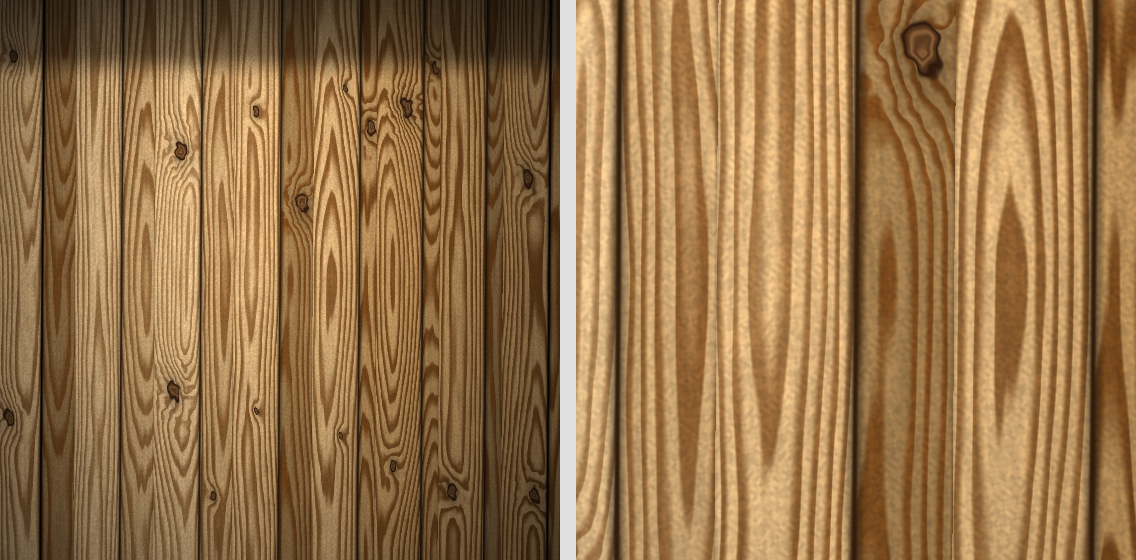
Left: the whole. Right: its middle third, enlarged.
Reproduce this texture procedurally as a WebGL 2 fragment shader.

```glsl
#version 300 es
precision highp float;

uniform vec2 u_resolution;
out vec4 fragColor;

const float LEFT_PITCH = 0.1415;
const float RIGHT_PITCH = 0.113;
const float FIRST_GAP = 0.079;
const float PITCH_CHANGE = 0.645;
const float WIDE_STRIP = 0.083;

const vec3 PALE_WOOD = vec3(0.93, 0.78, 0.57);
const vec3 TAN_WOOD = vec3(0.82, 0.63, 0.39);
const vec3 LATE_WOOD = vec3(0.47, 0.27, 0.09);
const vec3 KNOT_WOOD = vec3(0.52, 0.35, 0.20);
const vec3 KNOT_RIM = vec3(0.17, 0.09, 0.04);
const vec3 GAP_COLOR = vec3(0.20, 0.12, 0.05);

float hash(vec2 p) {
    return fract(sin(dot(p, vec2(127.1, 311.7))) * 43758.5453);
}

float noise(vec2 p) {
    vec2 i = floor(p);
    vec2 f = fract(p);
    f = f * f * (3.0 - 2.0 * f);
    float low = mix(hash(i), hash(i + vec2(1, 0)), f.x);
    float high = mix(hash(i + vec2(0, 1)), hash(i + vec2(1, 1)), f.x);
    return mix(low, high, f.y);
}

// Right edge of a board; the boards get narrower on the right side
float boardEdge(float board) {
    return FIRST_GAP + LEFT_PITCH * min(board, 4.0) + RIGHT_PITCH * max(board - 4.0, 0.0);
}

float boardAt(float x) {
    return x < PITCH_CHANGE ? ceil((x - FIRST_GAP) / LEFT_PITCH)
                            : 4.0 + ceil((x - PITCH_CHANGE) / RIGHT_PITCH);
}

// Growth rings cut lengthwise: tall pointed flames with straighter lines beside them
float ringField(vec2 p, float center, float seed) {
    float drift = 0.018 * (noise(vec2(seed * 7.3, p.y * 4.0)) - 0.5);
    float across = (p.x - center - drift) * 135.0;
    float depth = 9.0 * noise(vec2(seed * 3.7, p.y * 2.0 + seed));
    float wobble = 0.9 * noise(vec2(p.x * 32.0 + seed, p.y * 6.0));
    float ripple = 0.3 * noise(vec2(p.x * 170.0, p.y * 14.0 + seed));
    return sqrt(across * across + 1.0 + 0.3 * depth * depth) + 0.55 * depth + wobble + ripple;
}

float lateWood(float rings) {
    float phase = fract(rings);
    return smoothstep(0.3, 0.74, phase) * (1.0 - smoothstep(0.86, 1.0, phase));
}

// Position in xy, radius in z; a zero radius means no knot
vec3 knotAt(float slot, float center, float halfWidth, float seed) {
    vec2 key = vec2(seed, slot);
    float size = hash(key + 4.1);
    float present = step(hash(key + 9.7), halfWidth > 0.03 ? 0.75 : 0.28);
    float x = center + (hash(key + 1.3) - 0.5) * halfWidth;
    float y = (slot + 0.12 + 0.76 * hash(key + 2.9)) / 2.0;
    return vec3(x, y, present * mix(0.004, 0.0125, size));
}

vec2 knotSpace(vec2 p, vec3 knot) {
    vec2 q = (p - knot.xy) / max(knot.z, 0.001);
    q += 0.7 * (vec2(noise(p * 110.0), noise(p * 110.0 + 37.0)) - 0.5);
    q.x += 0.15 * q.y;
    return q * vec2(1.1, 0.6);
}

vec3 paintKnot(vec3 wood, float dist) {
    float rings = 0.5 + 0.5 * sin(dist * 17.0);
    vec3 core = mix(KNOT_RIM, KNOT_WOOD, 0.5 + 0.5 * rings);
    core = mix(core, KNOT_RIM, smoothstep(0.6, 0.85, dist));
    wood *= 1.0 - 0.28 * exp(-dist * dist * 0.4);
    return mix(core, wood, smoothstep(0.82, 1.05, dist));
}

// Lamp glow with a soft-edged shadow along the top
float lighting(vec2 p) {
    vec2 away = p - vec2(0.46, 0.68);
    float glow = exp(-2.1 * away.x * away.x - 0.95 * away.y * away.y);
    float shade = smoothstep(0.85, 0.91, p.y) * (0.42 + 1.4 * (p.y - 0.88));
    return 1.03 * glow * (1.0 - shade);
}

void main() {
    vec2 uv = gl_FragCoord.xy / u_resolution;
    vec2 p = vec2(uv.x + 0.007 * (1.0 - uv.y), uv.y);

    // Each board is a narrow strip followed by a wide one
    float board = boardAt(p.x);
    float left = boardEdge(board - 1.0);
    float right = boardEdge(board);
    float crease = right - WIDE_STRIP;
    float isWide = step(crease, p.x);
    float start = mix(left, crease, isWide);
    float end = mix(crease, right, isWide);
    float center = 0.5 * (start + end);
    float halfWidth = 0.5 * (end - start);
    float seed = board * 2.0 + isWide + 5.0;

    // Knots push the rings aside
    float grainCenter = center + (hash(vec2(seed, 6.0)) - 0.5) * halfWidth;
    float rings = ringField(p, grainCenter, seed);
    for (float slot = 0.0; slot < 2.0; slot++) {
        vec3 knot = knotAt(slot, center, halfWidth, seed);
        vec2 q = knotSpace(p, knot);
        rings += 270.0 * knot.z * exp(-0.16 * dot(q, q));
    }

    // Wood tone, with a darker narrow strip on every third board
    float warmth = 0.75 * smoothstep(0.35, 0.8, p.x) + 0.25 * hash(vec2(seed, 2.0));
    float darkStrip = (1.0 - isWide) * (mod(board, 3.0) == 1.0 ? 1.0 : 0.3);
    vec3 wood = mix(PALE_WOOD, TAN_WOOD, clamp(warmth + darkStrip, 0.0, 1.0));
    wood *= 1.0 - 0.22 * darkStrip;
    float strength = 0.46 + 0.36 * warmth + 0.3 * darkStrip + 0.2 * noise(vec2(seed, p.y * 6.0));
    wood = mix(wood, LATE_WOOD, lateWood(rings) * min(strength, 0.9));

    // Fibres and fine speckle
    wood *= 0.94 + 0.12 * noise(vec2(p.x * 380.0, p.y * 30.0));
    wood *= 0.91 + 0.18 * noise(mat2(0.8, 0.6, -0.6, 0.8) * p * 480.0);

    for (float slot = 0.0; slot < 2.0; slot++) {
        vec3 knot = knotAt(slot, center, halfWidth, seed);
        if (knot.z > 0.0) wood = paintKnot(wood, length(knotSpace(p, knot)));
    }

    // Creases between strips and dark gaps between boards, deepest at both sides
    float gap = min(p.x - left, right - p.x);
    float side = smoothstep(0.3, 0.48, abs(p.x - 0.53));
    wood *= 1.0 - 0.15 * (1.0 - smoothstep(0.0, 0.0025, abs(p.x - crease)));
    wood *= mix(0.6, 1.0, smoothstep(0.0005, 0.008, gap));
    wood = mix(GAP_COLOR * (1.0 - 0.8 * side), wood, smoothstep(0.0002, 0.0026 + 0.001 * side, gap));

    fragColor = vec4(wood * lighting(uv), 1.0);
}
```
